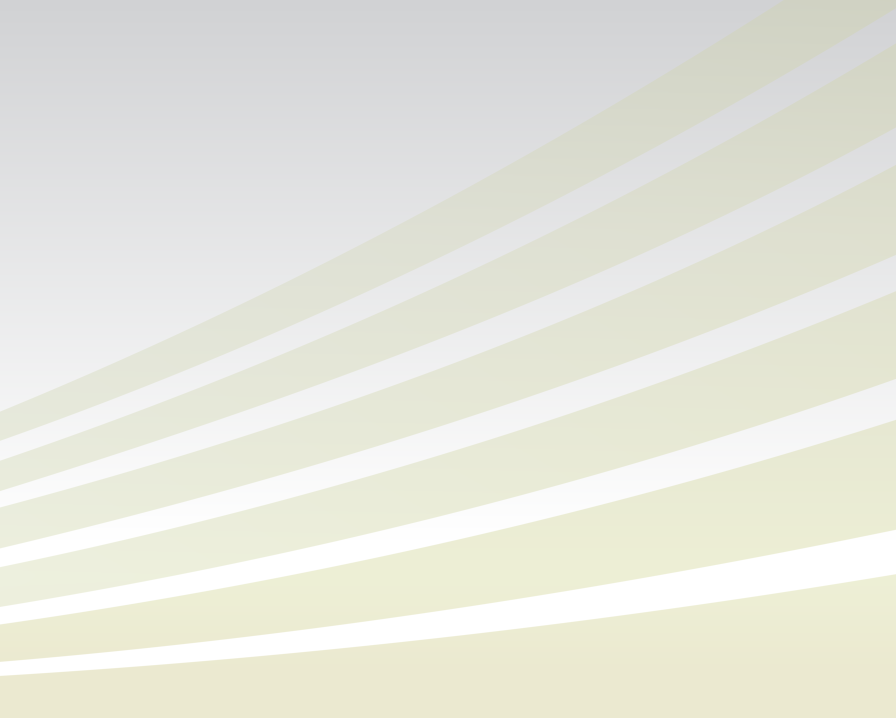
Give the GLSL for this background, as a WebGL 1 fragment shader.

```glsl
precision highp float;
// Pale green sheet rising to the right over a grey-to-white sky, cut by five
// widening ribbons. Every edge is a cubic curve given by its heights at four
// evenly spaced places; ribbons let the sky gradient show through.
uniform vec2 u_resolution;

const vec3 SKY_TOP = vec3(0.818, 0.822, 0.830);
const vec3 SKY_LOW = vec3(1.0);
const vec3 SHEET_TOP = vec3(0.815, 0.823, 0.762);
const vec3 SHEET_MID = vec3(0.872, 0.877, 0.812);
const vec3 SHEET_LOW = vec3(0.930, 0.936, 0.835);
const vec3 SHEET_BASE = vec3(0.922, 0.914, 0.815);
const vec3 LEFT_PALENESS = vec3(0.0, 0.004, 0.035);

// Height at x of the cubic through h at x = 0, 1/3, 2/3 and 1.
float curve(vec4 h, float x) {
  float t = 3.0 * x;
  float a = t - 1.0, b = t - 2.0, c = t - 3.0;
  vec4 weight = vec4(-a * b * c / 6.0, t * b * c / 2.0,
                     -t * a * c / 2.0, t * a * b / 6.0);
  return dot(h, weight);
}

// Smooth coverage of the area below a curve.
float below(vec2 p, vec4 h, float blur) {
  return smoothstep(-blur, blur, curve(h, p.x) - p.y);
}

// Coverage between an upper and a lower curve.
float ribbon(vec2 p, vec4 upper, vec4 lower, float blur) {
  return below(p, upper, blur) * (1.0 - below(p, lower, blur));
}

vec3 skyColor(float y) {
  return mix(SKY_LOW, SKY_TOP, clamp((y - 0.24) / 0.76, 0.0, 1.0));
}

vec3 sheetColor(float y) {
  vec3 color = mix(SHEET_BASE, SHEET_LOW, smoothstep(0.05, 0.20, y));
  color = mix(color, SHEET_MID, clamp((y - 0.20) / 0.47, 0.0, 1.0));
  return mix(color, SHEET_TOP, clamp((y - 0.67) / 0.33, 0.0, 1.0));
}

void main() {
  vec2 p = gl_FragCoord.xy / u_resolution;
  float blur = 0.75 / u_resolution.y;

  // The sheet, paler at the left above its two lowest bands.
  vec4 paleEdge = vec4(0.1303, 0.2011, 0.2956, 0.4153);
  float pale = (1.0 - below(p, paleEdge, blur)) * (1.0 - p.x);
  vec3 sheet = sheetColor(p.y) + LEFT_PALENESS * pale;
  float cover = below(p, vec4(0.4267, 0.6156, 0.8409, 1.1026), blur);

  // Open ribbons, from the highest to the lowest.
  float gaps = ribbon(p, vec4(0.3860, 0.5510, 0.7518, 0.9886),
                         vec4(0.3583, 0.5163, 0.7090, 0.9397), blur);
  gaps += ribbon(p, vec4(0.3160, 0.4544, 0.6189, 0.8225),
                    vec4(0.2932, 0.4174, 0.5738, 0.7704), blur);
  gaps += ribbon(p, vec4(0.2362, 0.3458, 0.4805, 0.6450),
                    vec4(0.2101, 0.3094, 0.4370, 0.5945), blur);
  gaps += ribbon(p, vec4(0.1547, 0.2345, 0.3396, 0.4723), paleEdge, blur);
  gaps += ribbon(p, vec4(0.0782, 0.1221, 0.1840, 0.2622),
                    vec4(0.0586, 0.0912, 0.1384, 0.2003), blur);

  cover *= 1.0 - clamp(gaps, 0.0, 1.0);
  gl_FragColor = vec4(mix(skyColor(p.y), sheet, cover), 1.0);
}
```
